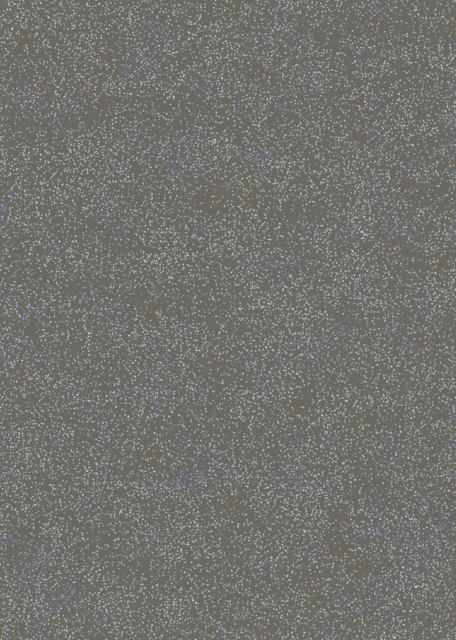
Write a Shadertoy shader that draws this texture.

```glsl
// Fine glitter strewn over a matt warm grey sheet.
// Jittered grid cells each hold at most one round flake; gradient noise
// gathers the flakes into loose drifts and tints some drifts blue.

const vec3 SHEET_GREY  = vec3(0.420, 0.408, 0.385);
const vec3 SILVER      = vec3(0.81, 0.88, 0.87);
const vec3 CREAM       = vec3(0.85, 0.86, 0.79);
const vec3 SKY_BLUE    = vec3(0.47, 0.67, 0.92);

const float CELLS_PER_HEIGHT = 265.0;
const float FLAKE_RADIUS     = 0.00095;
const float FLAKE_SHARE      = 0.49;
const float BLUE_SHARE       = 0.32;

// Integer hash: three random values in 0..1 for a grid point and a seed.
vec3 hash3(vec2 gridPoint, uint seed) {
    uvec3 v = uvec3(uvec2(ivec2(gridPoint)), seed) * 1664525u + 1013904223u;
    v.x += v.y * v.z; v.y += v.z * v.x; v.z += v.x * v.y;
    v ^= v >> 16u;
    v.x += v.y * v.z; v.y += v.z * v.x; v.z += v.x * v.y;
    return vec3(v >> 8u) / 16777216.0;
}

float cornerSlope(vec2 corner, vec2 offset, uint seed) {
    float angle = 6.28319 * hash3(corner, seed).x;
    return dot(vec2(cos(angle), sin(angle)), offset);
}

float gradientNoise(vec2 p, uint seed) {
    vec2 i = floor(p), f = p - i;
    vec2 u = f * f * f * (f * (f * 6.0 - 15.0) + 10.0);
    vec2 e = vec2(1.0, 0.0);
    float low  = mix(cornerSlope(i, f, seed),
                     cornerSlope(i + e.xy, f - e.xy, seed), u.x);
    float high = mix(cornerSlope(i + e.yx, f - e.yx, seed),
                     cornerSlope(i + e.xx, f - e.xx, seed), u.x);
    return mix(low, high, u.y);
}

// Sum of octaves, each half the size and 0.7 of the strength.
float drifts(vec2 p, uint seed) {
    float sum = 0.0, strength = 1.0;
    for (uint octave = 0u; octave < 3u; octave++) {
        sum += strength * gradientNoise(p, seed + octave);
        p *= 2.0;
        strength *= 0.7;
    }
    return sum;
}

// Chance that a cell holds a flake; drifts lie slightly flat.
float flakeChance(vec2 p) {
    return clamp(FLAKE_SHARE + 0.36 * drifts(p * vec2(10.0, 14.0), 11u), 0.08, 0.95);
}

float blueChance(vec2 p) {
    return clamp(BLUE_SHARE + 0.35 * drifts(p * 9.0, 31u), 0.04, 0.8);
}

vec3 flakeColour(vec2 p, vec3 rnd) {
    vec3 pale = mix(SILVER, CREAM, rnd.z * rnd.z);
    vec3 hue = rnd.y < blueChance(p) ? SKY_BLUE : pale;
    return hue * mix(0.92, 1.08, rnd.x);
}

// Soft disc that keeps its total light however wide the edge is.
float flakeCover(float dist, float radius, float softness) {
    float area = radius * radius;
    float strength = area / (area + 0.2 * softness * softness);
    return strength * (1.0 - smoothstep(-softness, softness, dist - radius));
}

// Lay the flakes of the nine nearest cells over a ground colour.
vec3 addFlakes(vec3 ground, vec2 p, float softness) {
    vec2 home = floor(p * CELLS_PER_HEIGHT);
    vec3 colour = ground;
    for (int y = -1; y <= 1; y++) {
        for (int x = -1; x <= 1; x++) {
            vec2 cell = home + vec2(x, y);
            vec3 place = hash3(cell, 1u);
            vec3 look = hash3(cell, 2u);
            vec2 centre = (cell + place.xy) / CELLS_PER_HEIGHT;
            if (place.z > flakeChance(centre)) continue;
            float radius = FLAKE_RADIUS * mix(0.8, 1.2, look.x);
            float cover = flakeCover(distance(p, centre), radius, softness);
            colour = mix(colour, flakeColour(centre, look), cover);
        }
    }
    return colour;
}

// Faint paper tooth of the sheet.
vec3 sheet(vec2 p) {
    float tooth = gradientNoise(p * vec2(190.0, 230.0), 51u);
    float shade = gradientNoise(p * 3.0, 52u);
    return SHEET_GREY * (1.0 + 0.04 * tooth + 0.01 * shade);
}

void mainImage(out vec4 fragColor, in vec2 fragCoord) {
    vec2 p = fragCoord / iResolution.y;
    float softness = 0.95 / iResolution.y;
    fragColor = vec4(addFlakes(sheet(p), p, softness), 1.0);
}
```
